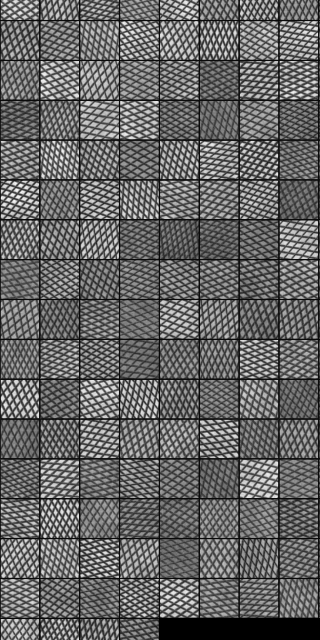
A Shadertoy shader for this pattern:

```glsl
#define COLUMNS 8.03
#define ROW_SHIFT 0.545
#define FRAME_HALF 0.018
#define FRAME_TONE 0.04
#define STRAND_HALF 0.010
#define STRAND_SOFT 0.032
#define ROUNDING 0.014
#define TILT 0.72
#define GRAIN 0.09
#define EMPTY_FROM 4.0

float hash(vec2 p) {
    vec3 q = fract(vec3(p.xyx) * 0.1031);
    q += dot(q, q.yzx + 33.33);
    return fract((q.x + q.y) * q.z);
}

float noise(vec2 p) {
    vec2 i = floor(p), f = fract(p);
    f = f * f * (3.0 - 2.0 * f);
    return mix(mix(hash(i), hash(i + vec2(1, 0)), f.x),
               mix(hash(i + vec2(0, 1)), hash(i + vec2(1, 1)), f.x), f.y);
}

float smoothMin(float a, float b, float k) {
    float h = max(k - abs(a - b), 0.0) / k;
    return min(a, b) - h * h * k * 0.25;
}

// Grey tone of one swatch of woven diamond mesh; p runs from -0.5 to 0.5
float meshTone(vec2 p, vec2 id, float px) {
    vec2 seed = id * 7.0 + 3.0;
    float turn = (hash(seed) - 0.5) * TILT + (hash(seed + 1.3) < 0.45 ? 1.5708 : 0.0);
    float c = cos(turn), s = sin(turn);
    vec2 q = mat2(c, -s, s, c) * p;
    q += 0.02 * (vec2(noise(p * 3.0 + seed), noise(p * 3.0 - seed)) - 0.5);

    // Two crossing strand families
    vec2 diamond = vec2(mix(0.25, 0.36, hash(seed + 2.1)), mix(0.145, 0.195, hash(seed + 3.7)));
    vec2 lattice = vec2(q.x / diamond.x + q.y / diamond.y, q.x / diamond.x - q.y / diamond.y);
    lattice += vec2(hash(seed + 4.9), hash(seed + 5.3));
    vec2 offset = (fract(lattice) - 0.5) / length(1.0 / diamond);
    vec2 dist = abs(offset);
    dist.y += 0.012 * (hash(seed + 6.1) - 0.4);
    float gap = smoothMin(dist.x, dist.y, ROUNDING);

    // Dark strands, pale openings, a lit rim on one side
    float light = mix(0.48, 0.86, hash(seed + 8.2));
    float dark = mix(0.21, 0.29, hash(seed + 9.4));
    float open = smoothstep(STRAND_HALF - px * 0.3, STRAND_HALF + STRAND_SOFT + px * 0.3, gap);
    float tone = mix(dark, light, open);
    vec2 rim = sign(offset) * smoothstep(0.0, 0.02, dist) * (1.0 - smoothstep(0.02, 0.05, dist));
    tone += 0.05 * (rim.x - rim.y);

    // Uneven lighting and fine grain
    tone *= 0.9 + 0.2 * noise(p * 2.5 + seed * 1.7);
    return tone + GRAIN * (noise((p + id) * 28.0) - 0.5);
}

void mainImage(out vec4 fragColor, in vec2 fragCoord) {
    float px = COLUMNS / iResolution.x;
    vec2 p = fragCoord * px + vec2(0.0, 1.0 - ROW_SHIFT);
    vec2 id = floor(p);
    vec2 cell = fract(p) - 0.5;
    float tone = meshTone(cell, id, px);

    // Black frame between swatches
    vec2 edge = 0.5 - abs(cell);
    float inside = smoothstep(FRAME_HALF - px * 0.5, FRAME_HALF + px * 0.5, min(edge.x, edge.y));
    tone = mix(FRAME_TONE, tone, inside);

    // Unfilled end of the lowest row
    if (id.y < 0.5 && id.x >= EMPTY_FROM) tone = 0.0;
    fragColor = vec4(vec3(clamp(tone, 0.0, 1.0)), 1.0);
}
```
